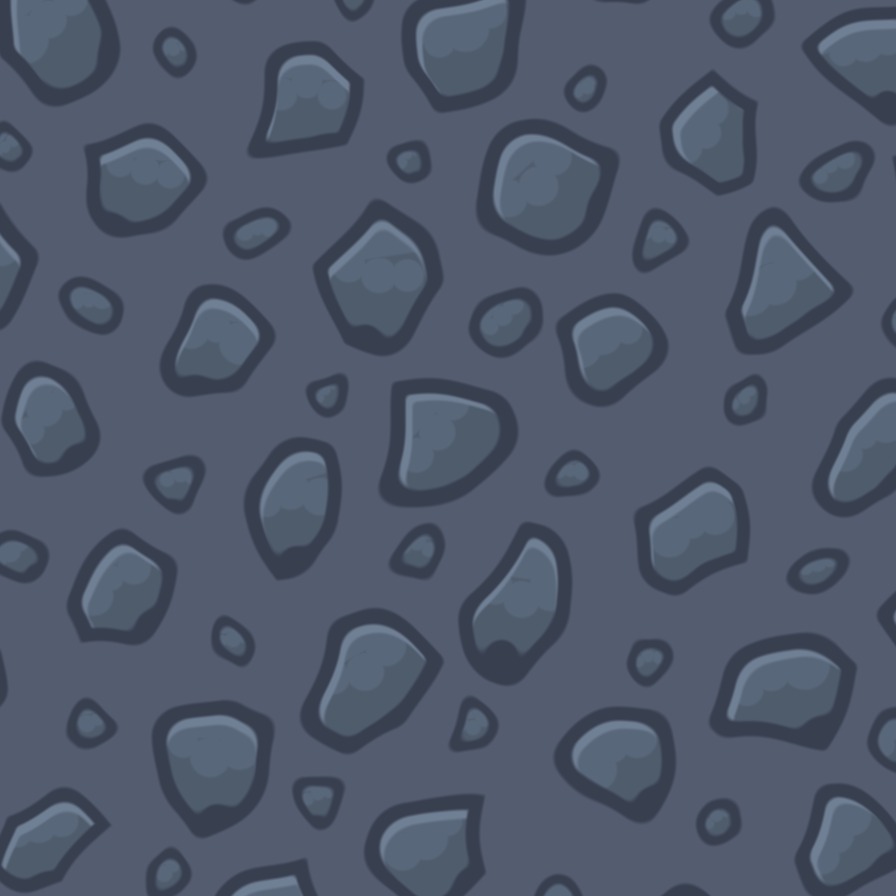
Give the GLSL for this texture, as a Shadertoy shader.

```glsl
// Slate ground strewn with cartoon stones: dark rims, scalloped faces, lit edges.
// Large and small stones alternate on a tilted, jittered grid; each one is a
// rounded polygon made of half planes, shaded by the nearest stone's distance.

float hash(vec2 p) {
    return fract(sin(dot(p, vec2(127.1, 311.7))) * 43758.5453);
}

float smoothMax(float a, float b, float k) {
    float h = max(k - abs(a - b), 0.0) / k;
    return max(a, b) + 0.25 * k * h * h;
}

vec2 direction(float angle) {
    return vec2(cos(angle), sin(angle));
}

bool isLarge(vec2 cell) {
    return mod(cell.x + cell.y, 2.0) < 0.5;
}

float stoneRadius(vec2 cell) {
    float h = hash(cell + 3.7);
    return isLarge(cell) ? mix(0.41, 0.59, h) : mix(0.19, 0.31, h * h);
}

// Signed distance to a stone outline: six half planes, some corners sharp
float stoneDistance(vec2 p, vec2 cell, float radius) {
    float stretch = 0.3 * pow(hash(cell + 8.1), 1.5);
    float tilt = mix(0.3, 1.5, hash(cell + 5.3));
    p += 0.075 * radius * sin(p.yx / radius * 3.0 + 6.28 * hash(cell + 2.9));
    float d = -9.0;
    for (int i = 0; i < 6; i++) {
        vec2 seed = cell + 17.3 * float(i + 1);
        float angle = (float(i) + 0.65 * (hash(seed) - 0.5)) * 1.0472;
        vec2 axis = direction(angle) * vec2(1.0 + stretch, 1.0 - stretch);
        float reach = radius * length(axis) * mix(0.8, 1.0, hash(seed + 4.1));
        float sharpness = hash(seed + 9.2);
        float rounding = radius * (isLarge(cell) ? mix(0.03, 0.45, sharpness) : 0.5);
        d = smoothMax(d, dot(p, direction(angle + tilt)) - reach, rounding);
    }
    return d;
}

// Stone face: the outline moved inwards, with a notch on the shaded side
float faceDistance(vec2 p, vec2 cell, float radius, vec2 light) {
    float rim = 0.04 + 0.14 * radius;
    float side = hash(cell + 6.6) - 0.5;
    vec2 notch = radius * (-0.82 * light + side * vec2(-light.y, light.x));
    float bite = radius * 0.25 - length(p - notch);
    return smoothMax(stoneDistance(p, cell, radius) + rim, bite, 0.2 * radius);
}

// Lit part of the face: the top plus three round lobes hanging below it
float lobeDistance(vec2 p, vec2 cell, float radius, vec2 light) {
    vec2 q = vec2(dot(p, vec2(light.y, -light.x)), dot(p, light)) / radius;
    float d = 0.38 - q.y;
    for (int i = 0; i < 3; i++) {
        float h = hash(cell + 11.9 * float(i + 1));
        vec2 center = vec2(float(i - 1) * 0.42, mix(0.05, 0.35, h));
        d = min(d, length(q - center) - mix(0.22, 0.36, hash(cell + h)));
    }
    return d * radius;
}

float cover(float d) {
    return 1.0 - smoothstep(-0.016, 0.016, d);
}

void mainImage(out vec4 fragColor, in vec2 fragCoord) {
    vec2 uv = fragCoord / iResolution.y;
    mat2 gridTurn = mat2(0.94, 0.342, -0.342, 0.94);
    vec2 grid = gridTurn * (uv * 7.0 + 2.3);

    // Find the nearest stone
    float outline = 9.0;
    vec2 stone = vec2(0.0), local = vec2(0.0);
    for (int y = -1; y <= 1; y++) {
        for (int x = -1; x <= 1; x++) {
            vec2 cell = floor(grid) + vec2(x, y);
            vec2 jitter = 0.2 * (vec2(hash(cell), hash(cell + 31.7)) - 0.5);
            vec2 p = (grid - cell - 0.5 - jitter) * gridTurn;
            float d = stoneDistance(p, cell, stoneRadius(cell));
            if (d < outline) {
                outline = d;
                stone = cell;
                local = p;
            }
        }
    }

    float radius = stoneRadius(stone);
    vec2 light = direction(mix(1.4, 2.6, hash(stone + 1.3)));
    float face = faceDistance(local, stone, radius, light);
    float lobes = lobeDistance(local, stone, radius, light);

    // Bright crescent: what the face loses when it slides away from the light
    float slide = isLarge(stone) ? 0.075 : 0.0;
    float slid = faceDistance(local + slide * light, stone, radius, light);
    float crescent = (1.0 - cover(slid)) * step(0.01, slide);

    // Ground, rim, face, lobes, crescent
    vec3 color = vec3(0.33, 0.36, 0.435);
    color = mix(color, vec3(0.22, 0.25, 0.315), cover(outline));
    vec3 faceColor = mix(vec3(0.31, 0.36, 0.425), vec3(0.35, 0.405, 0.48), cover(lobes));
    faceColor = mix(faceColor, vec3(0.44, 0.50, 0.58), crescent);
    color = mix(color, faceColor, cover(face));
    fragColor = vec4(color, 1.0);
}
```
